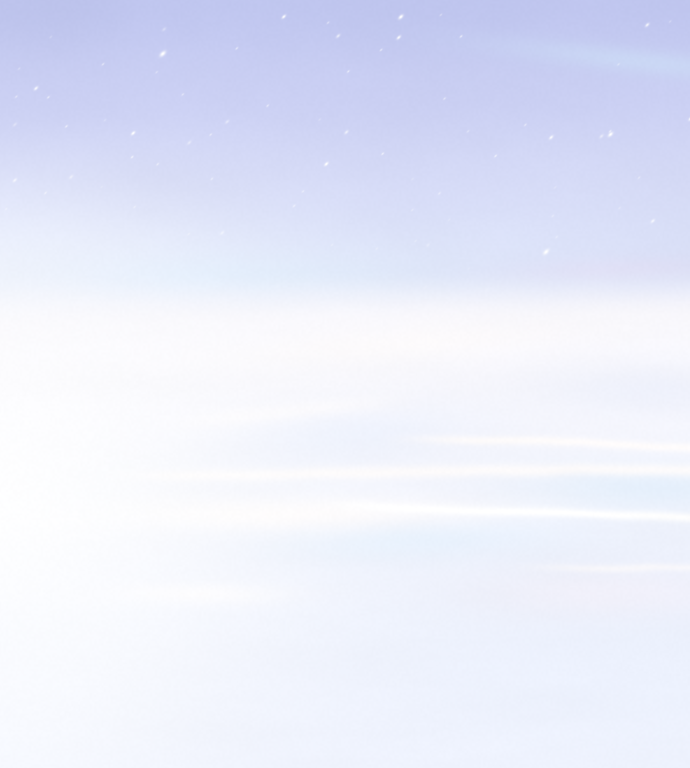
Write a WebGL 1 fragment shader that draws this texture.

```glsl
precision highp float;
// A pale winter sky: a lavender gradient with slanted snow flecks above a
// bright cloud deck. Soft stretched ellipses and layered value noise form the
// clouds, a broad glow whitens the left, and hashed grids scatter the flecks.

uniform vec2 u_resolution;

float hash(vec2 p) {
  vec3 q = fract(p.xyx * 0.1031);
  q += dot(q, q.yzx + 33.33);
  return fract((q.x + q.y) * q.z);
}

float noise(vec2 p) {
  vec2 i = floor(p);
  vec2 f = fract(p);
  f = f * f * (3.0 - 2.0 * f);
  return mix(mix(hash(i), hash(i + vec2(1.0, 0.0)), f.x),
             mix(hash(i + vec2(0.0, 1.0)), hash(i + vec2(1.0, 1.0)), f.x), f.y);
}

float fbm(vec2 p) {
  float sum = 0.0;
  float gain = 0.5;
  for (int i = 0; i < 4; i++) {
    sum += gain * noise(p);
    p = p * 2.03 + vec2(7.1, 3.7);
    gain *= 0.5;
  }
  return sum;
}

// Soft sheared ellipse, 1 at its centre
float puff(vec2 p, vec2 center, vec2 size, float slope) {
  vec2 d = p - center;
  d.y -= slope * d.x;
  d /= size;
  return exp(-dot(d, d));
}

// Long thin cloud with faded ends
float streak(vec2 p, float x0, float x1, float y, float slope, float width) {
  float d = (p.y - y - slope * (p.x - x0)) / width;
  float ends = smoothstep(x0 - 0.08, x0 + 0.08, p.x) * (1.0 - smoothstep(x1 - 0.08, x1 + 0.08, p.x));
  return ends * exp(-d * d);
}

// Small bright dash leaning to the right
float fleck(vec2 d, float radius) {
  vec2 along = vec2(0.72, 0.69);
  vec2 q = vec2(dot(d, along) * 0.55, dot(d, vec2(-along.y, along.x))) / radius;
  return exp(-dot(q, q));
}

// One jittered fleck in some of the cells of a grid
float scatter(vec2 p, float cells, float share, float radius, float seed) {
  vec2 g = p * cells;
  vec2 id = floor(g) + seed;
  vec2 jitter = 0.2 + 0.6 * vec2(hash(id + 11.3), hash(id + 47.9));
  float present = step(1.0 - share, hash(id));
  float bright = 0.3 + 0.7 * hash(id + 81.7);
  return present * bright * fleck((fract(g) - jitter) / cells, radius);
}

vec3 upperSky(vec2 uv) {
  vec3 c = mix(vec3(0.885, 0.915, 0.985), vec3(0.83, 0.85, 0.96), smoothstep(0.62, 0.78, uv.y));
  c = mix(c, vec3(0.79, 0.81, 0.95), smoothstep(0.75, 0.89, uv.y));
  c = mix(c, vec3(0.745, 0.77, 0.93), smoothstep(0.87, 1.0, uv.y));
  float low = 1.0 - smoothstep(0.6, 0.86, uv.y);
  c = mix(c, vec3(0.95, 0.965, 0.995), 0.65 * low * (1.0 - smoothstep(0.0, 0.6, uv.x)));
  c = mix(c, vec3(0.84, 0.86, 0.965), 0.55 * low * smoothstep(0.5, 1.0, uv.x));
  c = mix(c, vec3(0.87, 0.93, 0.985), 0.5 * puff(uv, vec2(0.34, 0.64), vec2(0.22, 0.03), 0.0));
  c = mix(c, vec3(0.90, 0.88, 0.965), 0.5 * puff(uv, vec2(0.9, 0.65), vec2(0.16, 0.015), 0.03));
  c = mix(c, vec3(0.80, 0.87, 0.965), 0.6 * puff(uv, vec2(0.93, 0.92), vec2(0.2, 0.016), -0.1));
  return c + 0.035 * (fbm(uv * vec2(4.0, 8.0)) - 0.47);
}

vec3 cloudDeck(vec2 uv) {
  vec3 cream = vec3(1.0, 0.988, 0.985);
  vec3 blue = vec3(0.895, 0.94, 0.99);
  vec3 c = mix(vec3(0.935, 0.95, 0.992), vec3(0.975, 0.972, 0.99), smoothstep(0.25, 0.58, uv.y));
  c = mix(c, vec3(0.918, 0.94, 0.99), 0.65 * puff(uv, vec2(0.95, 0.14), vec2(0.4, 0.13), 0.0));
  // Cool gaps between the clouds
  c = mix(c, blue, 0.8 * puff(uv, vec2(0.6, 0.297), vec2(0.19, 0.025), 0.04));
  c = mix(c, blue, 0.85 * puff(uv, vec2(0.95, 0.365), vec2(0.19, 0.028), 0.0));
  c = mix(c, vec3(0.92, 0.94, 0.99), 0.8 * puff(uv, vec2(0.5, 0.43), vec2(0.18, 0.04), 0.08));
  c = mix(c, vec3(0.92, 0.935, 0.985), 0.65 * puff(uv, vec2(0.95, 0.495), vec2(0.18, 0.035), 0.0));
  c = mix(c, vec3(0.955, 0.94, 0.975), 0.6 * puff(uv, vec2(0.88, 0.23), vec2(0.2, 0.03), 0.0));
  // Warm wisps and bright bands
  c = mix(c, cream, 0.6 * puff(uv, vec2(0.58, 0.553), vec2(0.26, 0.022), 0.07));
  c = mix(c, cream, 0.5 * streak(uv, 0.28, 0.55, 0.452, 0.09, 0.012));
  c = mix(c, cream, 0.9 * streak(uv, 0.62, 1.2, 0.426, -0.02, 0.006));
  c = mix(c, cream, 0.85 * streak(uv, 0.2, 1.2, 0.379, 0.012, 0.008));
  c = mix(c, cream, 0.9 * puff(uv, vec2(0.4, 0.332), vec2(0.3, 0.022), 0.02));
  c = mix(c, vec3(1.0), streak(uv, 0.5, 1.2, 0.344, -0.034, 0.006));
  c = mix(c, cream, 0.6 * streak(uv, 0.8, 1.2, 0.262, 0.0, 0.005));
  c = mix(c, cream, 0.7 * puff(uv, vec2(0.28, 0.226), vec2(0.13, 0.013), 0.0));
  return c + 0.025 * (fbm(uv * vec2(4.0, 22.0) + 5.0) - 0.47);
}

void main() {
  vec2 uv = gl_FragCoord.xy / u_resolution;
  vec2 p = gl_FragCoord.xy / u_resolution.y;
  vec2 warped = uv + vec2(0.0, 0.012 * (fbm(uv * vec2(5.0, 12.0)) - 0.47));

  float horizon = 0.608 + 0.016 * uv.x;
  vec3 color = mix(cloudDeck(warped), upperSky(uv), smoothstep(horizon - 0.035, horizon + 0.035, warped.y));

  // Broad white glow from the left
  color = mix(color, vec3(1.0), 0.95 * puff(uv, vec2(-0.05, 0.34), vec2(0.42, 0.25), 0.0));
  color = mix(color, vec3(0.985, 0.99, 1.0), 0.6 * puff(uv, vec2(0.0, 0.1), vec2(0.3, 0.2), 0.0));

  // Snow flecks thin out towards the clouds
  float snow = scatter(p, 15.0, 0.3, 0.0017, 3.0) + 0.6 * scatter(p, 27.0, 0.22, 0.0012, 40.0);
  snow *= smoothstep(0.58, 0.78, uv.y);
  snow += fleck(p - vec2(0.212, 0.93), 0.0025) + fleck(p - vec2(0.711, 0.672), 0.0024);
  snow += fleck(p - vec2(0.795, 0.825), 0.002) + fleck(p - vec2(0.522, 0.978), 0.002);
  color = mix(color, vec3(1.0), clamp(snow, 0.0, 1.0));

  color += 0.008 * (noise(p * 330.0) - 0.5);
  gl_FragColor = vec4(clamp(color, 0.0, 1.0), 1.0);
}
```
